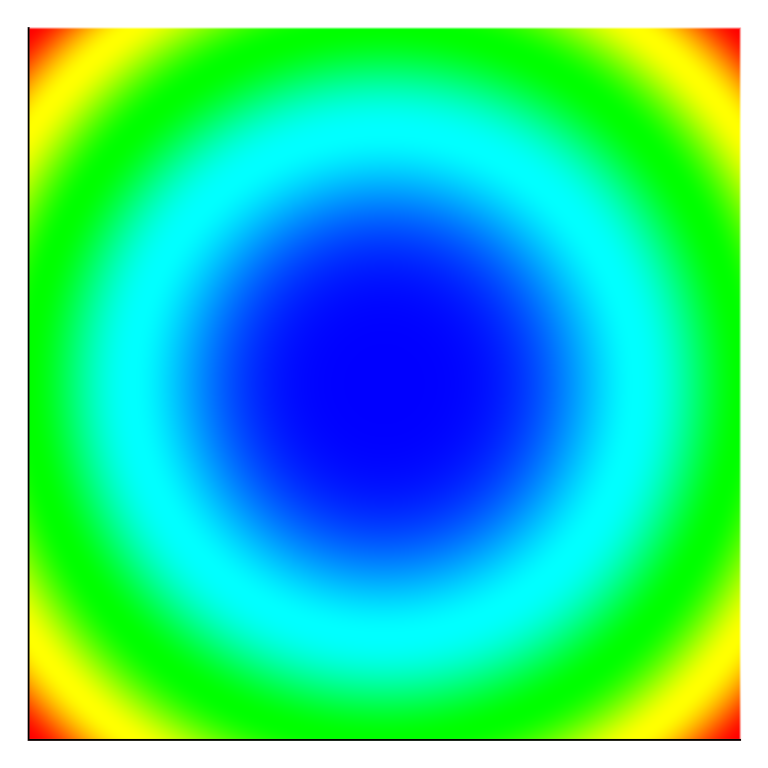
A WebGL 2 fragment shader for this background:

```glsl
#version 300 es
precision highp float;
// A square plot of a paraboloid: squared distance from the centre drives a
// blue-cyan-green-yellow-red ramp with eased steps. The panel fades softly
// into a white page and has thin dark axes on its left and bottom sides.

#define PANEL_CENTER vec2(0.5005, 0.5)
#define PANEL_HALF 0.4633
#define EDGE_SOFTNESS 0.0045
#define AXIS_HALF_WIDTH 0.0012
#define PAGE_COLOR vec3(1.0)
#define AXIS_COLOR vec3(0.0)

uniform vec2 u_resolution;
out vec4 fragColor;

// Signed distance to an axis-aligned box
float boxDistance(vec2 p, vec2 halfSize) {
    vec2 d = abs(p) - halfSize;
    return length(max(d, 0.0)) + min(max(d.x, d.y), 0.0);
}

// Four eased colour steps over the range 0 to 1
vec3 heatRamp(float value) {
    float stage = 4.0 * clamp(value, 0.0, 1.0);
    float red = smoothstep(2.0, 3.0, stage);
    float green = smoothstep(0.0, 1.0, stage) - smoothstep(3.0, 4.0, stage);
    float blue = 1.0 - smoothstep(1.0, 2.0, stage);
    return vec3(red, green, blue);
}

void main() {
    vec2 uv = gl_FragCoord.xy / u_resolution;
    vec2 p = uv - PANEL_CENTER;
    float pixel = 1.0 / min(u_resolution.x, u_resolution.y);

    // Radial field, reaching one at the panel corners
    float height = dot(p, p) / (2.0 * PANEL_HALF * PANEL_HALF);

    // Panel with a soft border
    float panel = boxDistance(p, vec2(PANEL_HALF));
    float coverage = 1.0 - smoothstep(-0.5 * EDGE_SOFTNESS, 0.5 * EDGE_SOFTNESS, panel);
    vec3 color = mix(PAGE_COLOR, heatRamp(height), coverage);

    // Left and bottom axes
    vec2 axisSize = vec2(AXIS_HALF_WIDTH, PANEL_HALF + AXIS_HALF_WIDTH);
    float leftAxis = boxDistance(p + vec2(PANEL_HALF, 0.0), axisSize.xy);
    float bottomAxis = boxDistance(p + vec2(0.0, PANEL_HALF), axisSize.yx);
    float axis = min(leftAxis, bottomAxis);
    color = mix(color, AXIS_COLOR, 1.0 - smoothstep(-0.5 * pixel, 0.5 * pixel, axis));

    fragColor = vec4(color, 1.0);
}
```
